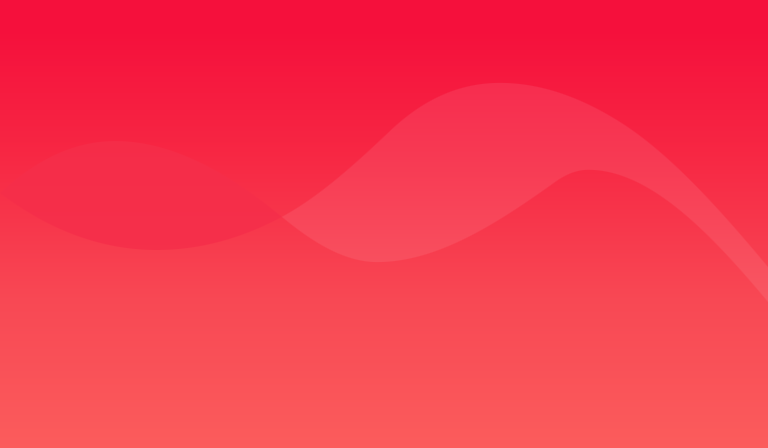
A Shadertoy shader for this background:

```glsl
// Red to coral gradient crossed by two translucent wave curves that form a ribbon.

// Height at x of a smooth curve through knots of (x, height, slope).
float waveHeight(vec3 knots[7], float x) {
    float height = knots[0].y;
    for (int i = 0; i < 6; i++) {
        vec3 a = knots[i], b = knots[i + 1];
        if (x >= a.x) {
            float span = b.x - a.x;
            float t = clamp((x - a.x) / span, 0.0, 1.0);
            float s = 1.0 - t;
            height = s * s * ((1.0 + 2.0 * t) * a.y + t * span * a.z)
                   + t * t * ((1.0 + 2.0 * s) * b.y - s * span * b.z);
        }
    }
    return height;
}

// Antialiased coverage of the side where d is positive.
float coverage(float d) {
    return clamp(0.5 + d / max(fwidth(d), 1e-5), 0.0, 1.0);
}

vec3 backdrop(float y) {
    vec3 crimson = vec3(0.961, 0.063, 0.235);
    vec3 scarlet = vec3(0.967, 0.149, 0.262);
    vec3 rose = vec3(0.972, 0.282, 0.329);
    vec3 coral = vec3(0.984, 0.361, 0.361);
    vec3 color = mix(coral, rose, clamp(y / 0.33, 0.0, 1.0));
    color = mix(color, scarlet, clamp((y - 0.33) / 0.335, 0.0, 1.0));
    return mix(color, crimson, clamp((y - 0.665) / 0.265, 0.0, 1.0));
}

void mainImage(out vec4 fragColor, in vec2 fragCoord) {
    vec2 uv = fragCoord / iResolution.xy;

    // Curve with a low left trough and a high right crest
    vec3 tallWave[7] = vec3[7](
        vec3(0.0, 0.569, -1.29), vec3(0.204, 0.442, 0.0),
        vec3(0.367, 0.516, 0.92), vec3(0.508, 0.708, 1.63),
        vec3(0.651, 0.815, 0.0), vec3(0.807, 0.728, -1.08),
        vec3(1.0, 0.404, -2.06));

    // Curve with a left crest, a central trough and a small right crest
    vec3 lowWave[7] = vec3[7](
        vec3(0.0, 0.569, 1.6), vec3(0.150, 0.685, 0.0),
        vec3(0.367, 0.516, -1.42), vec3(0.491, 0.415, 0.0),
        vec3(0.723, 0.594, 1.23), vec3(0.766, 0.621, 0.0),
        vec3(1.0, 0.326, -2.06));

    float aboveTall = coverage(uv.y - waveHeight(tallWave, uv.x));
    float aboveLow = coverage(uv.y - waveHeight(lowWave, uv.x));

    // Left lens is nearly flat red, right ribbon is a pale veil
    float lens = aboveTall * (1.0 - aboveLow);
    float ribbon = aboveLow * (1.0 - aboveTall);
    vec3 color = backdrop(uv.y);
    color = mix(color, vec3(0.961, 0.178, 0.288), 0.85 * lens);
    color = mix(color, vec3(1.0), 0.083 * ribbon);

    fragColor = vec4(color, 1.0);
}
```
